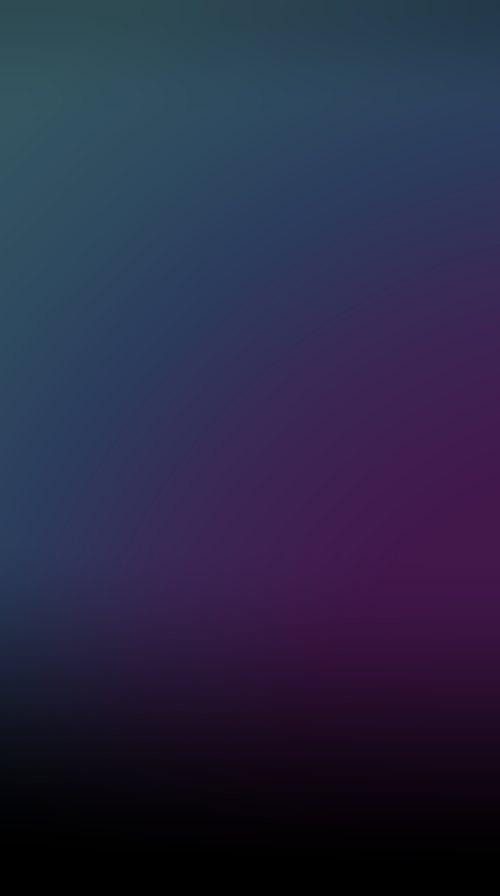
Write a Shadertoy shader that draws this background.

```glsl
const vec2 FRAME = vec2(0.56, 1.0);          // canvas in units of its height
const vec2 GLOW_CENTRE = vec2(0.729, 0.089);  // centre of the colour arcs

const vec3 MAGENTA = vec3(0.258, 0.090, 0.292);
const vec3 PLUM    = vec3(0.228, 0.148, 0.328);
const vec3 INDIGO  = vec3(0.172, 0.230, 0.360);
const vec3 STEEL   = vec3(0.178, 0.285, 0.375);
const vec3 TEAL    = vec3(0.205, 0.335, 0.375);

const float MAGENTA_RADIUS = 0.40;
const float PLUM_RADIUS    = 0.59;
const float INDIGO_RADIUS  = 0.76;
const float STEEL_RADIUS   = 0.89;
const float TEAL_RADIUS    = 1.07;

const float FLOOR_START = 0.008;  // height where black ends
const float FLOOR_END   = 0.385;  // height of full colour
const float FLOOR_LIFT  = 0.030;  // extra darkness at lower left
const float TOP_DEPTH   = 0.13;   // height of the upper shade
const float TOP_SHADE   = 0.12;
const float CORNER_SHADE = 0.12;

float ramp(float low, float high, float value) {
    return clamp((value - low) / (high - low), 0.0, 1.0);
}

// Colours along the distance from the glow centre
vec3 arcColour(float radius) {
    vec3 colour = mix(MAGENTA, PLUM, ramp(MAGENTA_RADIUS, PLUM_RADIUS, radius));
    colour = mix(colour, INDIGO, ramp(PLUM_RADIUS, INDIGO_RADIUS, radius));
    colour = mix(colour, STEEL, ramp(INDIGO_RADIUS, STEEL_RADIUS, radius));
    return mix(colour, TEAL, ramp(STEEL_RADIUS, TEAL_RADIUS, radius));
}

// Fade to black along the bottom, deeper on the left
float floorFade(vec2 uv) {
    float left = 1.0 - uv.x;
    return smoothstep(FLOOR_START, FLOOR_END, uv.y - FLOOR_LIFT * left * left);
}

// Soft shade along the top, deeper at the right corner
float topFade(vec2 uv) {
    float shade = TOP_SHADE + CORNER_SHADE * uv.x * uv.x;
    return 1.0 - shade * smoothstep(1.0 - TOP_DEPTH, 1.0, uv.y);
}

void mainImage(out vec4 fragColor, in vec2 fragCoord) {
    vec2 uv = fragCoord / iResolution.xy;
    float radius = distance(uv * FRAME, GLOW_CENTRE);
    vec3 colour = arcColour(radius) * floorFade(uv) * topFade(uv);
    fragColor = vec4(colour, 1.0);
}
```
